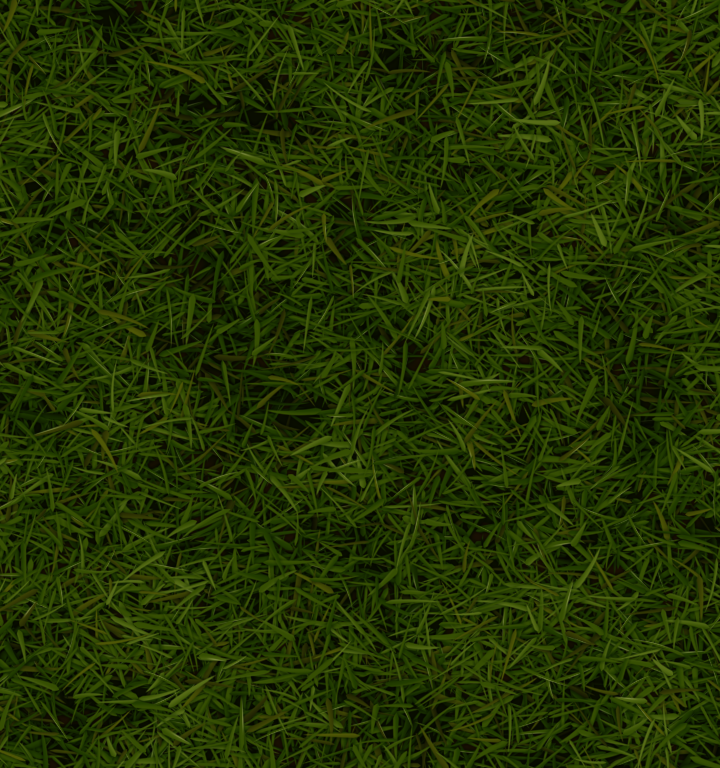
A WebGL 1 fragment shader for this texture:

```glsl
precision highp float;
uniform vec2 u_resolution;

// Sizes are fractions of the canvas height, except where noted
const int LAYERS = 18;
const float CELL = 0.042;
const float MIN_REACH = 0.42;       // half blade length, in cells
const float MAX_REACH = 0.98;
const float MIN_WIDTH = 0.0021;     // half blade width
const float MAX_WIDTH = 0.0050;
const float SOFTNESS = 0.0013;
const float SHADOW_SPREAD = 0.005;
const vec3 SHADOW_DEPTH = vec3(0.33, 0.26, 0.33);
const float BEND = 0.22;
const float HORIZONTAL_BIAS = 0.12;
const float STRAW_SHARE = 0.15;
const float GLINT_SHARE = 0.09;
const float DEEP_TONE = 0.30;
const float TOP_TONE = 0.89;
const float TONE_SPREAD = 0.52;
const float CLUMP_CONTRAST = 0.34;
const float BROAD_CONTRAST = 0.20;

const vec3 SOIL = vec3(0.035, 0.050, 0.000);
const vec3 RUST = vec3(0.120, 0.060, 0.010);
const vec3 SHADE = vec3(0.080, 0.155, 0.000);
const vec3 LEAF = vec3(0.130, 0.235, 0.000);
const vec3 SUNLIT = vec3(0.212, 0.308, 0.010);
const vec3 BRIGHT = vec3(0.340, 0.425, 0.090);
const vec3 STRAW = vec3(0.280, 0.310, 0.020);
const vec3 GLINT = vec3(0.560, 0.600, 0.320);

vec4 hash4(vec3 p) {
  vec4 q = fract(p.xyzx * vec4(0.1031, 0.1030, 0.0973, 0.1099));
  q += dot(q, q.wzxy + 33.33);
  return fract((q.xxyz + q.yzzw) * q.zywx);
}

float noise(vec2 p) {
  vec2 i = floor(p);
  vec2 f = fract(p);
  f = f * f * (3.0 - 2.0 * f);
  float low = mix(hash4(vec3(i, 7.0)).x, hash4(vec3(i + vec2(1, 0), 7.0)).x, f.x);
  float high = mix(hash4(vec3(i + vec2(0, 1), 7.0)).x, hash4(vec3(i + 1.0, 7.0)).x, f.x);
  return mix(low, high, f.y);
}

// Tone 0 is bare shadow, tone 1.2 is full light
vec3 grassColor(float tone) {
  vec3 c = mix(SOIL, SHADE, smoothstep(0.0, 0.35, tone));
  c = mix(c, LEAF, smoothstep(0.30, 0.60, tone));
  c = mix(c, SUNLIT, smoothstep(0.58, 0.82, tone));
  return mix(c, BRIGHT, smoothstep(0.92, 1.28, tone));
}

// Paints one blade, with its soft shadow, over the colour below it
vec3 paintBlade(vec3 below, vec2 offset, float angle, float depth, float patchTone,
                vec4 form, vec4 tint) {
  float reach = CELL * mix(MIN_REACH, MAX_REACH, form.x);
  float width = mix(MIN_WIDTH, MAX_WIDTH, form.y * form.y);
  vec2 along = vec2(cos(angle), sin(angle));
  float x = dot(offset, along) / reach;
  if (abs(x) > 1.0) return below;

  float bow = (form.z - 0.5) * BEND * reach * (x * x - 0.4);
  float y = dot(offset, vec2(-along.y, along.x)) - bow;
  float u = 0.5 + 0.5 * x;
  float taper = smoothstep(0.0, 0.16, u) * pow(1.0 - u, 0.6);
  float halfWidth = width * taper;
  float soft = max(SOFTNESS, 0.6 / u_resolution.y);
  float cover = 1.0 - smoothstep(-soft, soft, abs(y) - halfWidth);
  cover *= smoothstep(0.0, 0.3, taper);
  float shadow = 1.0 - smoothstep(0.0, SHADOW_SPREAD, abs(y) - halfWidth);
  below *= 1.0 - SHADOW_DEPTH * shadow * taper;

  // Folded blade: one flank catches more light, and the tip is paler
  float side = clamp(y / width, -1.0, 1.0) * (form.w < 0.5 ? -1.0 : 1.0);
  float tone = mix(DEEP_TONE, TOP_TONE, depth) + (tint.x - 0.5) * TONE_SPREAD;
  tone += patchTone + 0.16 * side + 0.20 * (u - 0.5);
  vec3 color = grassColor(tone);
  if (tint.y < STRAW_SHARE) color = STRAW * clamp(tone, 0.1, 1.1);
  float glint = step(1.0 - GLINT_SHARE, tint.z) * depth;
  glint *= smoothstep(0.05, 0.5, side) * smoothstep(0.25, 0.6, u);
  color = mix(color, GLINT, 0.8 * glint);
  return mix(below, color, cover);
}

void main() {
  vec2 p = gl_FragCoord.xy / u_resolution.y;
  vec3 color = mix(SOIL, RUST, 0.7 * smoothstep(0.5, 0.85, noise(p * 32.0)));
  float broad = BROAD_CONTRAST * (noise(p * 5.0 + 31.0) - 0.5);

  for (int layer = 0; layer < LAYERS; layer++) {
    float k = float(layer);
    float depth = k / float(LAYERS - 1);
    // Each layer turns its grid so that no lattice shows
    float turn = k * 2.4;
    float c = cos(turn);
    float s = sin(turn);
    mat2 spin = mat2(c, s, -s, c);
    vec2 q = spin * p / CELL + vec2(61.3, 83.7) + k * vec2(3.17, 5.71);
    vec2 home = floor(q);

    for (int row = -1; row <= 1; row++) {
      for (int column = -1; column <= 1; column++) {
        vec2 cell = home + vec2(float(column), float(row));
        vec4 place = hash4(vec3(cell, k + 1.0));
        vec4 form = hash4(vec3(cell, k + 41.0));
        vec4 tint = hash4(vec3(cell, k + 83.0));
        vec2 offset = (q - cell - place.xy) * CELL * spin;
        // Thin the upper blades in scattered hollows
        float clump = noise((p - offset) * 13.0 + 9.0);
        if (place.w < depth * 0.7 * smoothstep(0.38, 0.08, clump)) continue;
        float angle = 6.2832 * place.z;
        angle -= HORIZONTAL_BIAS * sin(2.0 * angle);
        float patchTone = CLUMP_CONTRAST * (clump - 0.5) + broad;
        color = paintBlade(color, offset, angle, depth, patchTone, form, tint);
      }
    }
  }
  gl_FragColor = vec4(color, 1.0);
}
```
